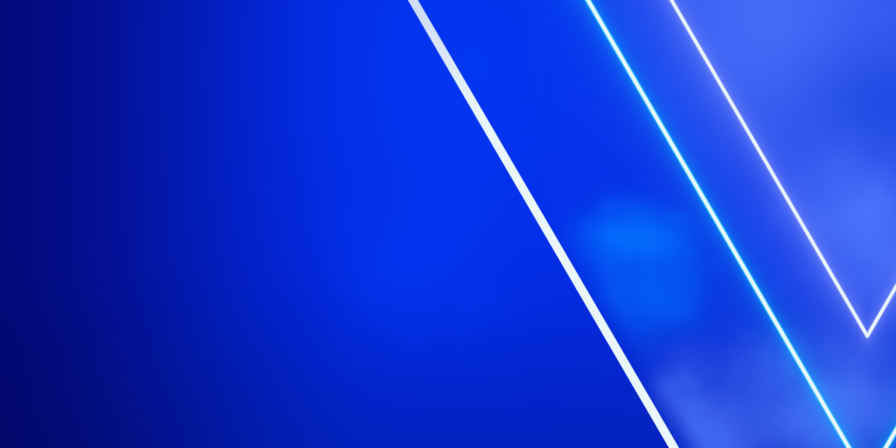
Give the GLSL for this background, as a Shadertoy shader.

```glsl
// Three nested neon chevrons over a deep blue haze with soft drifting clouds.
#define AXIS_X 1.936
#define ARM_SLOPE 0.583
#define WHITE_TIP -0.74
#define CYAN_TIP -0.07
#define VIOLET_TIP 0.25
#define WHITE_HALF 0.0098
#define CYAN_HALF 0.0062
#define VIOLET_HALF 0.0048
#define CLOUD_SCALE 4.5
#define CLOUD_WARP 0.11

const vec3 NAVY = vec3(0.01, 0.03, 0.47);
const vec3 ROYAL = vec3(0.01, 0.15, 0.87);
const vec3 AZURE = vec3(0.01, 0.23, 0.97);
const vec3 SKY = vec3(0.01, 0.45, 1.00);
const vec3 PERIWINKLE = vec3(0.32, 0.48, 0.99);
const vec3 DUSK = vec3(0.09, 0.26, 0.86);
const vec3 CYAN = vec3(0.05, 0.72, 1.00);
const vec3 LILAC = vec3(0.62, 0.64, 1.00);
const vec3 ICE = vec3(0.92, 0.97, 1.00);

float hash(vec2 p) {
    vec3 q = fract(p.xyx * 0.1031);
    q += dot(q, q.yzx + 33.33);
    return fract((q.x + q.y) * q.z);
}

float noise(vec2 p) {
    vec2 i = floor(p), f = fract(p);
    f = f * f * (3.0 - 2.0 * f);
    return mix(mix(hash(i), hash(i + vec2(1, 0)), f.x),
               mix(hash(i + vec2(0, 1)), hash(i + vec2(1, 1)), f.x), f.y);
}

float fbm(vec2 p) {
    float sum = 0.0, amp = 0.5;
    for (int i = 0; i < 4; i++) {
        sum += amp * noise(p);
        p = 2.03 * p + 7.1;
        amp *= 0.5;
    }
    return sum;
}

// Soft elliptical patch of light
float pool(vec2 p, vec2 center, vec2 radius) {
    vec2 d = (p - center) / radius;
    return exp(-dot(d, d));
}

// Distance to an upward-opening V with its tip on the shared axis
float chevron(vec2 p, float tipY) {
    vec2 q = vec2(abs(p.x - AXIS_X), p.y - tipY);
    vec2 arm = normalize(vec2(ARM_SLOPE, 1.0));
    return length(q - arm * max(dot(q, arm), 0.0));
}

// Signed horizontal position: positive inside the V
float inside(vec2 p, float tipY) {
    return (p.y - tipY) * ARM_SLOPE - abs(p.x - AXIS_X);
}

vec3 haze(vec2 p) {
    vec2 warp = vec2(fbm(p * CLOUD_SCALE), fbm(p * CLOUD_SCALE + 19.7)) - 0.47;
    vec2 w = p + 2.0 * CLOUD_WARP * warp;

    // Broad left-to-right gradient, darker along the bottom
    vec3 col = mix(NAVY, ROYAL, smoothstep(-0.12, 0.9, p.x));
    col *= mix(0.84, 1.0, smoothstep(-0.1, 0.5, p.y));
    col = mix(col, AZURE, 0.75 * pool(p, vec2(1.05, 0.85), vec2(0.42, 0.5)));
    col = mix(col, AZURE, 0.5 * pool(w, vec2(0.95, 0.42), vec2(0.16, 0.18)));

    // Brighter upper right, inside the chevrons
    float lift = smoothstep(-0.15, 0.4, inside(p, CYAN_TIP));
    col = mix(col, PERIWINKLE, 0.45 * lift + 0.15 * smoothstep(1.1, 1.6, p.x) * p.y);
    col = mix(col, PERIWINKLE, 0.55 * pool(p, vec2(1.72, 0.95), vec2(0.2, 0.25)));
    col = mix(col, DUSK, 0.6 * pool(p, vec2(1.98, 0.76), vec2(0.2, 0.13)));
    col = mix(col, PERIWINKLE, 0.75 * pool(w, vec2(1.96, 0.5), vec2(0.16, 0.13)));

    // Cloud wisps between the white and cyan bars
    float right = smoothstep(-0.02, 0.08, inside(p, WHITE_TIP));
    col = mix(col, SKY, 0.85 * right * pool(w, vec2(1.39, 0.42), vec2(0.11, 0.085)));
    col = mix(col, SKY, 0.6 * right * pool(w, vec2(1.46, 0.29), vec2(0.13, 0.09)));
    col = mix(col, PERIWINKLE, 0.75 * right * pool(w, vec2(1.57, 0.05), vec2(0.15, 0.1)));
    col = mix(col, PERIWINKLE, 0.8 * pool(w, vec2(1.86, 0.12), vec2(0.2, 0.13)));
    return col;
}

// Bar with a tinted halo, a tinted rim and a bright core
vec3 neon(vec3 col, float d, float halfWidth, vec3 tint, float halo, float aa) {
    col = mix(col, tint, halo * (0.65 * exp(-d / 0.011) + 0.25 * exp(-d / 0.045)));
    float rim = 1.0 - smoothstep(halfWidth - aa, halfWidth + aa, d);
    float core = 1.0 - smoothstep(0.3 * halfWidth, halfWidth, d);
    col = mix(col, mix(tint, ICE, 0.25), rim);
    return mix(col, ICE, core);
}

void mainImage(out vec4 fragColor, in vec2 fragCoord) {
    vec2 p = fragCoord / iResolution.y;
    p.x *= 2.0 * iResolution.y / iResolution.x;
    float aa = 1.0 / iResolution.y;

    vec3 col = haze(p);
    col = neon(col, chevron(p, VIOLET_TIP), VIOLET_HALF, LILAC, 0.7, aa);
    col = neon(col, chevron(p, CYAN_TIP), CYAN_HALF, CYAN, 0.8, aa);
    float bar = 1.0 - smoothstep(WHITE_HALF - aa, WHITE_HALF + aa, chevron(p, WHITE_TIP));
    col = mix(col, mix(ICE, vec3(0.82, 0.87, 0.98), smoothstep(0.7, 1.0, p.y)), bar);

    fragColor = vec4(col, 1.0);
}
```
